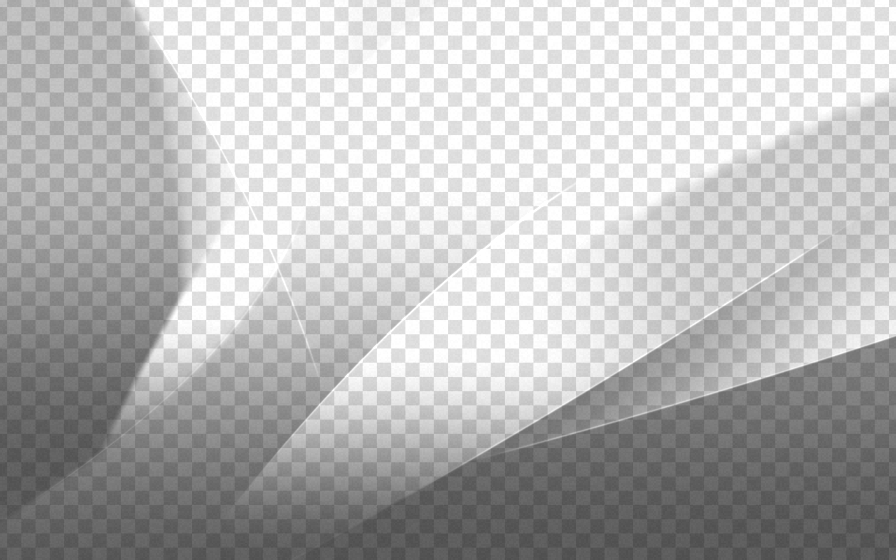
Give the GLSL for this background, as a Shadertoy shader.

```glsl
// Translucent grey veils sweeping over a fine checkerboard.
// Each veil is bounded by a quadratic curve; soft masks layer their tones,
// then thin highlights and a light grain finish the surface.

#define CELL 0.0254
#define CHECKER_GREY 0.87
#define DARK 0.38
#define LINE_WIDTH 0.0018
#define LINE_GAIN 0.22
#define GRAIN 0.025
#define GRAIN_SCALE 320.0

float hash(vec2 p) {
    vec3 q = fract(vec3(p.xyx) * 0.1031);
    q += dot(q, q.yzx + 33.33);
    return fract((q.x + q.y) * q.z);
}

float quadratic(float t, float start, float slope, float bend) {
    return start + t * (slope + bend * t);
}

// Soft mask that is one on the positive side of an edge
float side(float d, float softness) {
    return smoothstep(-softness, softness, d);
}

// Fine bright line, never thinner than a pixel
float highlight(float d) {
    float w = max(LINE_WIDTH, 0.7 / iResolution.y);
    return exp(-d * d / (w * w));
}

// Fade in and out along an axis
float span(float t, float a, float b, float fade) {
    return smoothstep(a, a + fade, t) * (1.0 - smoothstep(b - fade, b, t));
}

// Checkerboard anchored at the upper left, smoothed by pixel size
float checker(vec2 p) {
    vec2 u = vec2(p.x, 1.0 - p.y) / CELL;
    vec2 d = (abs(fract(u * 0.5) - 0.5) - 0.25) * 2.0 * CELL * iResolution.y;
    vec2 s = clamp(d * 2.0, -1.0, 1.0);
    return mix(CHECKER_GREY, 1.0, 0.5 + 0.5 * s.x * s.y);
}

void mainImage(out vec4 fragColor, in vec2 fragCoord) {
    vec2 p = fragCoord / iResolution.y;
    float x = p.x, y = p.y;

    // Signed offsets from the left curves, positive to the right
    float shoulder = x - quadratic(y - 0.53, 0.327, 0.0, -0.44);
    float bladeLeft = x - quadratic(y - 0.208, 0.1875, 0.47, 0.2);
    float bladeRight = x - quadratic(y - 0.198, 0.1875, 1.3, -1.09);
    float thread = x - quadratic(0.958 - y, 0.26, 0.66, -0.27);

    // Signed offsets from the sweeping curves, positive above
    float arc = y - quadratic(x - 0.448, 0.135, 1.22, -0.506);
    float diagonal = y - (0.175 + 0.627 * (x - 0.833)
                          + 0.06 * (x - 0.833) * (x - 1.6));
    float lower = y - quadratic(x - 0.833, 0.175, 0.26, 0.045);
    float upper = y - quadratic(x - 1.4375, 0.77, 0.45, -0.2);
    float fold = y - quadratic(x - 0.604, 0.844, 1.0, -0.8);

    // Left shadow, pale shoulder and bright blade
    float tone = mix(DARK, 0.76, smoothstep(0.13, 0.75, y));
    float shoulderTone = 0.84 + 0.12 * smoothstep(0.0, 0.1, shoulder);
    tone = mix(tone, shoulderTone, side(shoulder, 0.016));
    float bladeTone = mix(0.42, 1.0, smoothstep(0.12, 0.45, y));
    tone = mix(tone, bladeTone, side(max(bladeLeft, thread), 0.009));

    // Middle haze
    float haze = mix(DARK, 1.0, smoothstep(-0.05, 0.7, y));
    haze -= 0.03 * side(fold, 0.004) * span(x, 0.58, 0.85, 0.08);
    tone = mix(tone, haze, side(bladeRight, 0.012));

    // Bright band beneath the arc, veiled towards the right
    float band = mix(DARK, 1.0, smoothstep(0.0, 0.38, y));
    band -= 0.15 * smoothstep(0.92, 1.3, x) * side(-upper, 0.02);
    tone = mix(tone, band, side(-arc, 0.004));

    // Grey wedge and the dark floor
    float wedge = mix(0.5, 0.83, smoothstep(0.85, 1.6, x));
    wedge += 0.12 * smoothstep(0.0, 0.25, -diagonal);
    float below = side(-diagonal, 0.004);
    tone = mix(tone, wedge, below);
    float ground = mix(0.37, 0.55, smoothstep(0.0, 0.42, y));
    tone = mix(tone, ground, below * side(-lower, 0.004));

    // Highlights along the veil edges
    float glow = highlight(arc * 0.72) * span(x, 0.43, 1.08, 0.15);
    glow += highlight(diagonal * 0.85) * span(x, 0.7, 1.55, 0.2);
    glow += highlight(lower * 0.95) * span(x, 0.83, 1.75, 0.2);
    glow += 0.6 * highlight(thread * 0.9) * span(y, 0.29, 0.98, 0.1);
    glow += 0.3 * highlight(bladeRight * 0.75) * span(y, 0.08, 0.65, 0.1);

    float grain = hash(floor(p * GRAIN_SCALE)) - 0.5;
    float value = tone * checker(p) + LINE_GAIN * glow + GRAIN * grain;
    fragColor = vec4(vec3(clamp(value, 0.0, 1.0)), 1.0);
}
```
